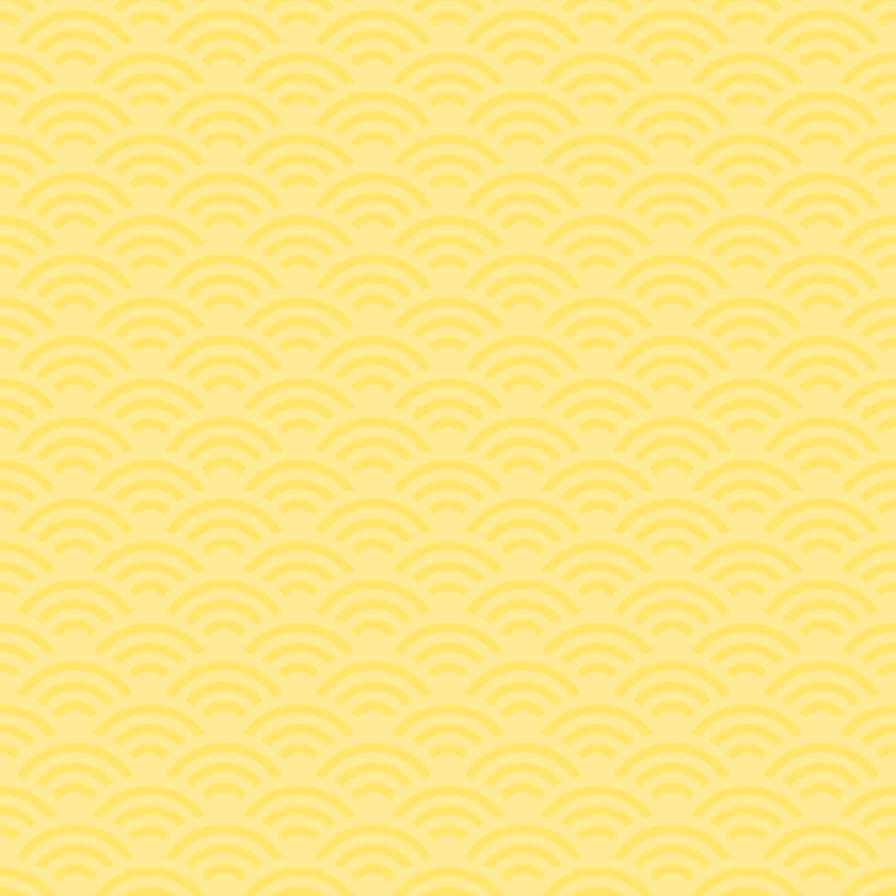
Write a Shadertoy shader that draws this pattern.

```glsl
// Overlapping wave scales: staggered rows of three concentric arcs, tone on tone.
// Rows are painted from back to front; each scale is a disc that hides the rows
// behind it. Lengths are in column widths, with whole repeats on both axes.

const vec2 REPEATS = vec2(6.0, 11.0);
const float ROW_PITCH = REPEATS.x / REPEATS.y;   // height of one pair of rows
const vec2 ROW_BASE = vec2(0.025, 0.283);        // centre heights of even and odd rows

const float SCALE_RADIUS = 0.531;
const float INNER_RING = 0.158;
const float RING_STEP = 0.1335;
const float RING_HALF_WIDTH = 0.0315;
const float EDGE_SOFTNESS = 0.012;

const vec3 GROUND = vec3(1.0, 0.92, 0.59);
const vec3 LINE = vec3(1.0, 0.90, 0.42);

// Coverage of a shape from its signed distance
float coverage(float dist, float softness) {
    return 1.0 - smoothstep(-softness, softness, dist);
}

// Signed distance to the nearest of three concentric rings
float ringsDistance(float radius) {
    float ring = clamp(round((radius - INNER_RING) / RING_STEP), 0.0, 2.0);
    return abs(radius - INNER_RING - ring * RING_STEP) - RING_HALF_WIDTH;
}

// Offset from the nearest scale centre in a row
vec2 offsetInRow(vec2 p, float row) {
    float odd = mod(row, 2.0);
    float centreY = floor(row * 0.5) * ROW_PITCH + mix(ROW_BASE.x, ROW_BASE.y, odd);
    float x = fract(p.x + 0.5 * odd) - 0.5;
    return vec2(x, p.y - centreY);
}

// Line amount at p after stacking the rows from the highest to the lowest
float waveLines(vec2 p, float softness) {
    float nearestRow = floor(2.0 * p.y / ROW_PITCH);
    float ink = 0.0;
    for (int i = 1; i >= -2; i--) {
        float radius = length(offsetInRow(p, nearestRow + float(i)));
        float disc = coverage(radius - SCALE_RADIUS, softness);
        float rings = coverage(ringsDistance(radius), softness);
        ink = mix(ink, rings, disc);
    }
    return ink;
}

void mainImage(out vec4 fragColor, in vec2 fragCoord) {
    vec2 p = fragCoord / iResolution.xy * REPEATS.x;
    float pixel = REPEATS.x / min(iResolution.x, iResolution.y);
    float ink = waveLines(p, max(EDGE_SOFTNESS, pixel));
    fragColor = vec4(mix(GROUND, LINE, ink), 1.0);
}
```
